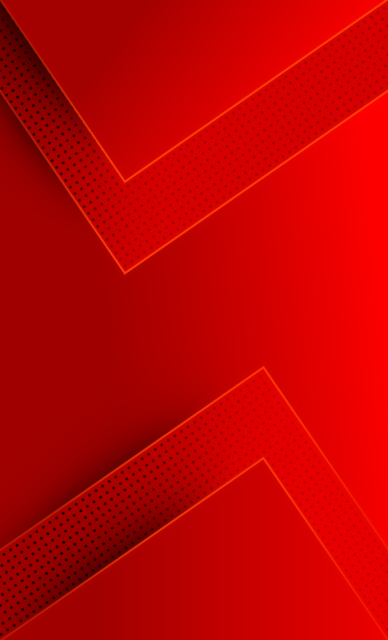
Give the GLSL for this background, as a Shadertoy shader.

```glsl
// Red backdrop with two opposing dotted chevron bands, soft shadows and glowing orange rims.

// Signed distance to a lopsided V opening upward from the origin, positive inside.
float wedge(vec2 p) {
    return min(dot(p, normalize(vec2(-0.694, 1.0))),
               dot(p, normalize(vec2(1.46, 1.0))));
}

// Dot coverage on a grid aligned with the long arms.
float dots(vec2 p, float aa) {
    vec2 along = normalize(vec2(1.0, 0.694));
    vec2 g = vec2(dot(p, along), dot(p, vec2(-along.y, along.x))) / 0.0125;
    vec2 cell = fract(g) - 0.5;
    return 1.0 - smoothstep(-aa, aa, length(cell) * 0.0125 - 0.0023);
}

// Thin bright edge with a faint halo around it.
vec3 addRim(vec3 color, float d, float strength, float aa) {
    float core = 1.0 - smoothstep(0.0006, 0.0006 + 2.0 * aa, abs(d));
    float halo = 0.12 * exp(-abs(d) / 0.004);
    return mix(color, vec3(1.0, 0.24, 0.03), strength * max(core, halo));
}

// Shadow thrown outward from an edge.
float shadow(float d, float reach, float strength) {
    return 1.0 - strength * exp(-max(-d, 0.0) / reach);
}

// Dotted band between two edges, then the panel lying on top of it.
vec3 addChevron(vec3 color, vec2 p, float outer, float inner, float bandRed,
                float panelRed, float dotInk, float shade, float rim, float aa) {
    vec3 band = vec3(bandRed, 0.0, 0.0) * shadow(inner, 0.042, shade);
    band = mix(band, vec3(0.09, 0.0, 0.01), dotInk * dots(p, aa));
    color = mix(color, band, smoothstep(-aa, aa, outer));
    color = mix(color, vec3(panelRed, 0.0, 0.0), smoothstep(-aa, aa, inner));
    color = addRim(color, outer, rim, aa);
    return addRim(color, inner, rim, aa);
}

void mainImage(out vec4 fragColor, in vec2 fragCoord) {
    vec2 p = fragCoord / iResolution.xy * vec2(0.606, 1.0);
    float aa = 0.7 / iResolution.y;

    // Background brightening to the right
    float ramp = clamp((p.x + 0.1 * (p.y - 0.5) - 0.16) / 0.44, 0.0, 1.0);
    vec3 color = vec3(0.63 + 0.36 * pow(ramp, 1.15), 0.0, 0.0);

    // Edges of both chevrons; the lower one is turned by half a circle
    float upperOuter = wedge(p - vec2(0.195, 0.573));
    float upperInner = wedge(p - vec2(0.195, 0.716));
    float lowerOuter = wedge(vec2(0.4115, 0.426) - p);
    float lowerInner = wedge(vec2(0.4115, 0.284) - p);

    // Shadows on the background along the left arms
    color *= shadow(upperOuter, 0.028, 0.5 * smoothstep(0.61, 0.80, p.y)
                    * (1.0 - smoothstep(0.18, 0.2, p.x)));
    color *= shadow(lowerOuter, 0.028, mix(0.25, 0.45, smoothstep(0.0, 0.13, p.x))
                    * (1.0 - smoothstep(0.19, 0.38, p.x)));

    // Upper chevron
    float upperPanel = 0.64 + clamp(0.9 * (p.x - 0.17) + 0.65 * (0.92 - p.y), 0.0, 0.32);
    color = addChevron(color, p, upperOuter, upperInner,
                       mix(0.62, 0.84, smoothstep(0.0, 0.27, p.x)), upperPanel,
                       mix(0.85, 0.24, smoothstep(0.06, 0.22, p.x)),
                       0.7 * smoothstep(0.70, 0.92, p.y) * (1.0 - smoothstep(0.12, 0.2, p.x)),
                       mix(0.35, 0.95, smoothstep(0.02, 0.2, p.x)), aa);

    // Lower chevron
    float lowerPanel = 0.63 + 0.65 * max(p.x - 0.15, 0.0);
    color = addChevron(color, p, lowerOuter, lowerInner,
                       mix(0.63, 0.91, smoothstep(0.0, 0.52, p.x)), lowerPanel,
                       mix(0.85, 0.17, smoothstep(0.1, 0.42, p.x)),
                       0.6 * smoothstep(-0.05, 0.16, p.x) * (1.0 - smoothstep(0.2, 0.38, p.x)),
                       0.35 + 0.5 * smoothstep(0.0, 0.3, p.x) * (1.0 - smoothstep(0.42, 0.6, p.x)), aa);

    fragColor = vec4(color, 1.0);
}
```
